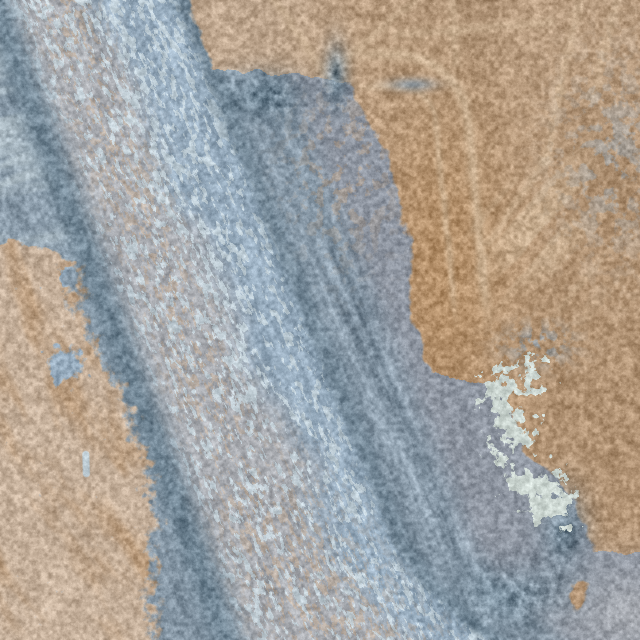
A Shadertoy shader for this texture:

```glsl
// Aerial view of a worn gravel road crossing sandy ground with wheel tracks.
// Sheared road coordinates place the lanes; noise-warped borders part gravel
// from sand, and hashed value noise supplies the grain.

#define SAND vec3(.7, .582, .462)
#define PALE_SAND vec3(.755, .672, .59)
#define SLATE vec3(.42, .505, .565)
#define GRAVEL vec3(.53, .595, .65)
#define BLUE_LANE vec3(.595, .675, .745)
#define GREY_LANE vec3(.66, .67, .69)
#define CHALK vec3(.765, .82, .85)
#define GRAIN .33
#define RAGGED .022
#define ROAD_TILT .385

float hash(vec2 p) {
  vec3 q = fract(p.xyx * .1031);
  q += dot(q, q.yzx + 33.33);
  return fract((q.x + q.y) * q.z);
}

float noise(vec2 p) {
  vec2 i = floor(p), f = fract(p);
  f = f * f * (3. - 2. * f);
  return mix(mix(hash(i), hash(i + vec2(1, 0)), f.x),
             mix(hash(i + vec2(0, 1)), hash(i + 1.), f.x), f.y);
}

float fbm(vec2 p) {
  float sum = 0., amp = .533;
  for (int i = 0; i < 4; i++) {
    sum += amp * noise(p);
    p = mat2(1.6, 1.2, -1.2, 1.6) * p + 17.3;
    amp *= .5;
  }
  return sum;
}

// Smooth step that may also fall.
float ramp(float a, float b, float x) {
  x = clamp((x - a) / (b - a), 0., 1.);
  return x * x * (3. - 2. * x);
}

float segment(vec2 p, vec4 s) {
  vec2 d = s.zw - s.xy;
  p -= s.xy;
  return length(p - d * clamp(dot(p, d) / dot(d, d), 0., 1.));
}

float bump(float x, float width) { return exp(-x * x / (width * width)); }

// Soft ellipse: center in xy, radii in zw.
float blob(vec2 p, vec4 e) {
  p = (p - e.xy) / e.zw;
  return exp(-dot(p, p));
}

// Border of the eastern sand: x as a function of distance from the top.
float sandBorder(float t) {
  const vec2 k[12] = vec2[12](vec2(0, .29), vec2(.105, .335), vec2(.125, .54),
    vec2(.235, .605), vec2(.39, .642), vec2(.5, .645), vec2(.585, .675),
    vec2(.6, .78), vec2(.7, .82), vec2(.78, .895), vec2(.86, .93), vec2(.875, 1.1));
  float x = k[0].y;
  for (int i = 0; i < 11; i++)
    x = mix(x, k[i + 1].y, clamp((t - k[i].x) / (k[i + 1].x - k[i].x), 0., 1.));
  return x;
}

// Strength of the pale wheel tracks on the eastern sand.
float wheelTracks(vec2 p) {
  float arch = length(max(vec2(p.x - .1 * p.y - .612, .185 - p.y), 0.));
  float sum = (bump(arch - .1, .009) + .8 * bump(arch - .05, .006))
    * ramp(.54, .59, p.x) * ramp(.53, .44, p.y);
  const vec4 lines[8] = vec4[8](vec4(.905, 0, .875, .14), vec4(.875, .14, .853, .25),
    vec4(.853, .25, .765, .38), vec4(.963, 0, .927, .15), vec4(.707, 0, .712, .1),
    vec4(.65, 0, .53, .1), vec4(.43, 0, .51, .12), vec4(.62, .055, .86, .035));
  for (int i = 0; i < 8; i++) sum += .65 * bump(segment(p, lines[i]), .008);
  float ruts = noise(vec2(dot(p, vec2(50, 42)), dot(p, vec2(3, -4))));
  return sum + ramp(.4, .8, ruts) * blob(p, vec4(.85, .37, .1, .13));
}

void mainImage(out vec4 fragColor, in vec2 fragCoord) {
  vec2 p = fragCoord / iResolution.xy;
  p.y = 1. - p.y;
  float t = p.y;
  vec2 lane = vec2(p.x - ROAD_TILT * t, t);
  vec2 warp = vec2(fbm(p * 45.), fbm(p * 45. + 51.)) - .5;
  vec2 q = p + RAGGED * warp;
  float lumps = fbm(p * 80.) - .5, broad = fbm(p * 7.) - .5;
  float streak = fbm(lane * vec2(120, 12)) - .5;

  // Gravel ground and shoulders
  float bend = max(t - .83, 0.), west = p.x + .01 - .365 * t;
  float right = .28 + .4 * t + 3. * bend * bend, off = mix(p.x, q.x, .5) - right;
  float s = west / (right + .01 - .365 * t);
  vec3 col = GRAVEL + .2 * streak;
  col = mix(col, vec3(.57, .585, .625), .75 * ramp(.09, .15, off));
  col = mix(col, PALE_SAND - .06, .6 * ramp(.02, .14, lumps) * blob(p, vec4(.54, .26, .08, .13)));
  float grooves = noise(vec2((p.x - .44 * t) * 95., t * 7.)) - .5;
  col += .22 * grooves * ramp(.3, .5, t) * ramp(.95, .85, t) * bump(off - .075, .045);
  float bands = fbm(vec2(p.x * 6., t * 30. + p.x * 9.)) + .2 * bump(t - .25, .05);
  col = mix(col, CHALK - .05, .8 * ramp(.02, -.04, west) * ramp(.42, .35, t) * ramp(.45, .7, bands));

  // Road lanes, bare patches and chalky wear
  vec3 road = mix(GREY_LANE, BLUE_LANE, ramp(.42, .7, s + .3 * broad - .15 * t));
  road += .18 * streak;
  float bare = ramp(.53, .64, fbm(lane * vec2(190, 95) + 7.) + .25 * broad);
  bare *= max(bump(s - .35, .2), ramp(.55, .9, t) * bump(s - .5, .35));
  road = mix(road, PALE_SAND, .6 * bare);
  float wear = bump(s - .54 - .1 * ramp(.5, .8, t), .08) * ramp(1., .4, t);
  wear += .5 * ramp(.55, .75, s) * ramp(.6, 0., t);
  float chips = fbm(lane * vec2(165, 80)) + .3 * (fbm(lane * vec2(45, 16)) - .5);
  road = mix(road, CHALK, .85 * ramp(.58, .68, chips + .12 * wear));
  col = mix(col, road, ramp(-.02, .06, west) * ramp(.008, -.012, off));
  col = mix(col, SLATE + .2 * lumps, .85 * bump(west, .027));
  col = mix(col, SLATE + .2 * lumps, .65 * bump(off - .008, .019));

  // Eastern sand and its wheel tracks
  vec3 sand = mix(SAND, PALE_SAND, .25 * ramp(.4, 0., t) + .45 * ramp(.58, .4, p.x));
  sand = mix(sand, vec3(.69, .53, .36), .6 * blob(p, vec4(.69, .42, .1, .25)));
  sand += .15 * lumps + .1 * broad;
  sand = mix(sand, vec3(.81, .715, .6), .75 * min(wheelTracks(p + .006 * warp), 1.));
  float scree = blob(p, vec4(.96, .25, .08, .13)) + 1.5 * blob(p, vec4(.84, .54, .05, .03));
  sand = mix(sand, GRAVEL + .04, .5 * min(scree, 1.5) * ramp(-.08, .12, lumps));
  sand = mix(sand, GRAVEL, .8 * blob(p, vec4(.645, .132, .035, .01)));
  col = mix(col, sand, ramp(-.004, .004, q.x - sandBorder(q.y)));

  // Western sand, swept streaks and stone spots
  float border = mix(-.06, .1, ramp(.36, .4, q.y)) + .14 * ramp(.36, .8, t);
  float sweep = fbm(vec2(p.x * 22. - 9. * t * t, t * 6. + p.x * 5.));
  sand = mix(SAND, PALE_SAND, ramp(.2, .6, sweep)) + .02 + .12 * lumps;
  float stones = blob(q, vec4(.097, .57, .032, .026)) + blob(q, vec4(.107, .435, .014, .02));
  sand = mix(sand, BLUE_LANE, ramp(.3, .55, stones + lumps));
  sand = mix(sand, CHALK, ramp(.007, .004, segment(p, vec4(.134, .71, .135, .74))));
  col = mix(col, sand, ramp(.012, -.012, q.x - border + .06 * lumps));

  // Dark rubble, corner drift and pale lime spill
  float rubble = blob(p, vec4(.41, .15, .06, .035)) + blob(p, vec4(.525, .12, .018, .05))
    + blob(p, vec4(.81, .93, .09, .045)) + blob(p, vec4(.88, .83, .035, .06));
  col = mix(col, SLATE + .8 * lumps, .85 * min(rubble, 1.));
  col = mix(col, GREY_LANE, .8 * blob(p, vec4(1, .96, .12, .07)));
  col = mix(col, SAND, ramp(.3, .6, blob(q, vec4(.907, .93, .013, .025))));
  float spill = min(segment(q, vec4(.785, .61, .82, .59)), segment(q, vec4(.79, .62, .8, .68)));
  spill = min(spill, segment(q, vec4(.83, .76, .86, .79)) - .004) - .02 + .11 * lumps;
  col = mix(col, vec3(.8, .84, .82), ramp(.004, -.004, spill));

  // Shared stony grain
  col += GRAIN * (fbm(p * 165.) - .5);
  fragColor = vec4(clamp(col, 0., 1.), 1);
}
```
